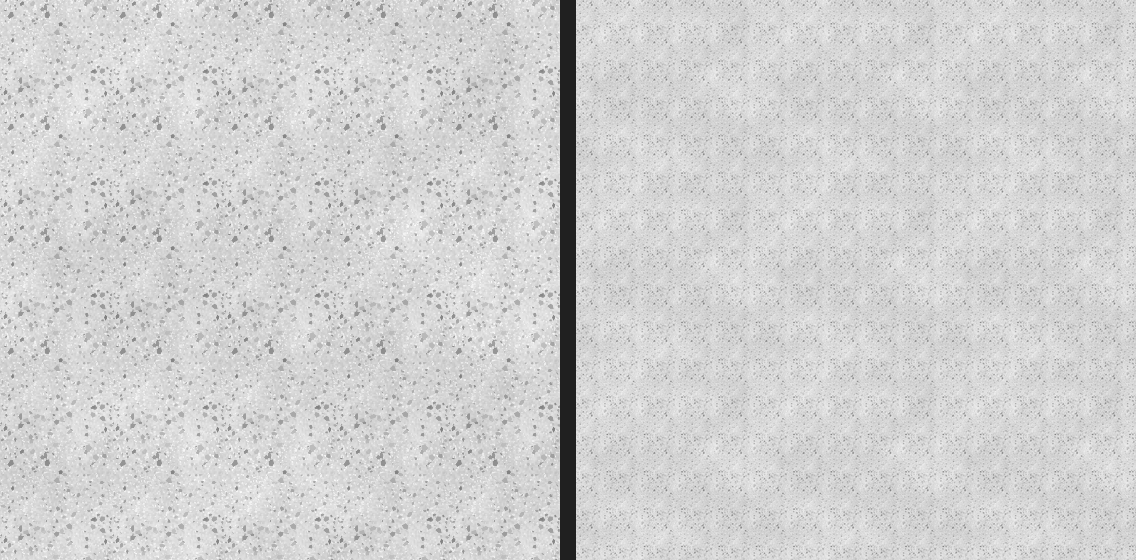
Left, the tile; right, the same tile 3 across and 3 down.
A Shadertoy shader for this texture:

```glsl
// Pale grey terrazzo: five by five identical tiles of angular grey chips and
// tiny white specks over a grainy, mottled ground. Chips are random convex
// polygons in wrapped cells; a faint wide cloud varies the repeats.

const float TAU = 6.2831853;

// Integer hash: three random values in 0..1 for a cell and a seed
vec3 hash(vec2 cell, int seed) {
    uvec3 v = uvec3(uvec2(cell), uint(seed)) * 1664525u + 1013904223u;
    v.x += v.y * v.z; v.y += v.z * v.x; v.z += v.x * v.y;
    v ^= v >> 16u;
    v.x += v.y * v.z; v.y += v.z * v.x; v.z += v.x * v.y;
    return vec3(v >> 8u) / 16777216.0;
}

// Value noise that wraps after a whole number of cells
float noise(vec2 p, float period, int seed) {
    vec2 i = floor(p), f = fract(p);
    f = f * f * (3.0 - 2.0 * f);
    vec2 a = mod(i, period), b = mod(i + 1.0, period);
    return mix(mix(hash(a, seed).x, hash(vec2(b.x, a.y), seed).x, f.x),
               mix(hash(vec2(a.x, b.y), seed).x, hash(b, seed).x, f.x), f.y);
}

// Signed distance to an irregular, rotated and flattened five-sided chip
float chipDistance(vec2 q, float radius, vec2 cell, int seed) {
    vec3 shape = hash(cell, seed + 2);
    float turn = shape.x * TAU;
    q = mat2(cos(turn), sin(turn), -sin(turn), cos(turn)) * q;
    q.y *= 1.0 + 0.8 * shape.y;
    float d = -1.0;
    for (int k = 0; k < 5; k++) {
        vec3 edge = hash(cell, seed + 3 + k);
        float angle = (float(k) + 0.5 * edge.x) * TAU / 5.0;
        d = max(d, dot(q, vec2(cos(angle), sin(angle))) - radius * (0.65 + 0.35 * edge.y));
    }
    return d;
}

// Lays one size of chip over a grey; n cells per tile side
float scatter(float grey, vec2 tile, float n, float density, float radius,
              vec2 toneRange, int seed) {
    vec2 p = tile * n, home = floor(p);
    float pixel = 5.0 * n / iResolution.y;
    for (int y = -1; y <= 1; y++)
    for (int x = -1; x <= 1; x++) {
        vec2 corner = home + vec2(x, y);
        vec2 cell = mod(corner, n);
        vec3 place = hash(cell, seed), look = hash(cell, seed + 1);
        // Chips gather in loose clusters
        float cluster = 0.3 + 1.4 * noise(cell / n * 4.0, 4.0, seed + 9);
        if (place.z > density * cluster) continue;
        float size = radius * mix(0.6, 1.2, look.x);
        float d = chipDistance(p - corner - place.xy, size, cell, seed);
        float cover = 1.0 - smoothstep(-0.5 * pixel, 0.5 * pixel, d);
        float tone = mix(toneRange.x, toneRange.y, look.y);
        grey = mix(grey, tone, cover * mix(0.8, 1.0, look.z));
    }
    return grey;
}

void mainImage(out vec4 fragColor, in vec2 fragCoord) {
    vec2 uv = fragCoord / iResolution.xy;
    vec2 tile = fract(uv * 5.0);

    // Mottled ground with fine grain
    float grey = 0.846;
    grey += 0.055 * (noise(tile * 4.0, 4.0, 11) - 0.5);
    grey += 0.035 * (noise(tile * 13.0, 13.0, 12) - 0.5);
    grey += 0.075 * (noise(tile * 70.0, 70.0, 13) - 0.5);

    // Faint aggregate, white specks, then small and large grey chips
    grey = scatter(grey, tile, 24.0, 0.45, 0.33, vec2(0.77, 0.89), 100);
    grey = scatter(grey, tile, 38.0, 0.42, 0.37, vec2(0.89, 0.97), 400);
    grey = scatter(grey, tile, 20.0, 0.24, 0.27, vec2(0.90, 0.96), 500);
    grey = scatter(grey, tile, 26.0, 0.24, 0.36, vec2(0.54, 0.78), 200);
    grey = scatter(grey, tile, 13.0, 0.36, 0.36, vec2(0.50, 0.76), 300);

    // Wide clouds and dust that differ between the repeats
    grey += 0.045 * (noise(uv * 7.0, 7.0, 21) - 0.5);
    grey += 0.022 * (noise(uv * 23.0, 23.0, 22) - 0.5);

    fragColor = vec4(vec3(grey), 1.0);
}
```
